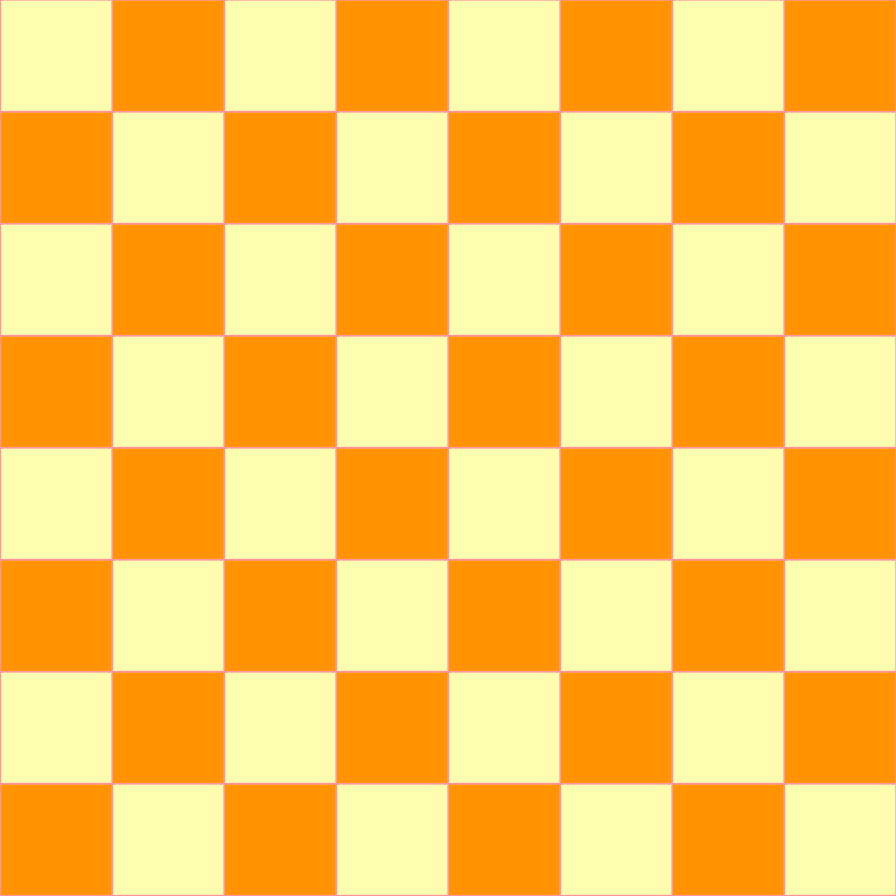
This pattern is drawn by a Shadertoy shader. Its source:

```glsl
// Eight by eight checkerboard of orange and cream squares with thin pink seams.
// Each axis gives a signed, softened square wave; their product picks the
// square colour, and the distance to the nearest grid line draws the seams.

const float CELLS      = 8.0;                  // squares across and down
const float SEAM_WIDTH = 0.0164;               // in cells
const vec2  SEAM_SHIFT = vec2(0.0024);         // seam offset, in cells
const vec3  ORANGE     = vec3(1.00, 0.58, 0.00);
const vec3  CREAM      = vec3(1.00, 1.00, 0.69);
const vec3  PINK       = vec3(1.00, 0.59, 0.62);

// Distance to the nearest whole number on each axis.
vec2 gridDistance(vec2 p) {
    return 0.5 - abs(fract(p) - 0.5);
}

// 1 on even squares, 0 on odd ones, with edges softened over one pixel.
float checker(vec2 p, float pixel) {
    vec2 parity = 1.0 - 2.0 * mod(floor(p), 2.0);
    vec2 wave = parity * min(2.0 * gridDistance(p) / pixel, 1.0);
    return 0.5 + 0.5 * wave.x * wave.y;
}

// Pixel coverage of the seams in both directions.
float seams(vec2 p, float pixel) {
    vec2 inside = 0.5 * SEAM_WIDTH - gridDistance(p - SEAM_SHIFT);
    vec2 coverage = clamp(inside / pixel + 0.5, 0.0, 1.0);
    coverage *= min(SEAM_WIDTH / pixel, 1.0);  // fade when thinner than a pixel
    return max(coverage.x, coverage.y);
}

void mainImage(out vec4 fragColor, in vec2 fragCoord) {
    float pixel = CELLS / iResolution.y;       // pixel size in cells
    vec2 p = fragCoord * pixel;

    vec3 color = mix(CREAM, ORANGE, checker(p, pixel));
    color = mix(color, PINK, seams(p, pixel));
    fragColor = vec4(color, 1.0);
}
```
